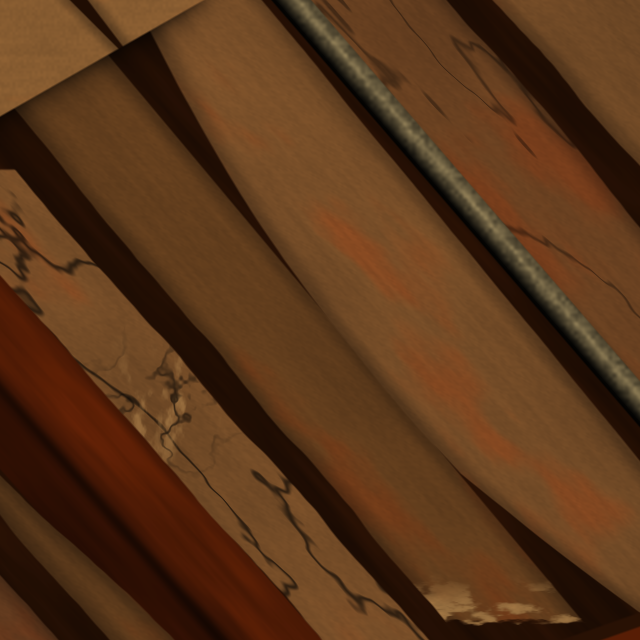
Reproduce this texture procedurally as a WebGL 2 fragment shader.

```glsl
#version 300 es
precision highp float;
// Worn wooden slats lying diagonally over dark gaps, with a metal rod and red beam.
// Slats are bands in a sheared coordinate, layered back to front, and their
// grain, stains, cracks and frayed fibres come from value noise.
uniform vec2 u_resolution;
out vec4 outColor;

#define SHEAR 0.88
#define SOFT 0.0025
#define GRAIN 0.13
#define WOBBLE 0.018
#define ROD_RADIUS 0.031
#define WOOD_LIGHT vec3(0.46, 0.30, 0.155)
#define WOOD_DARK vec3(0.39, 0.245, 0.115)
#define WOOD_PALE vec3(0.53, 0.36, 0.19)
#define GAP vec3(0.12, 0.05, 0.012)
#define RED_BEAM vec3(0.34, 0.115, 0.02)
#define METAL vec3(0.40, 0.35, 0.24)
#define FIBRE vec3(0.64, 0.47, 0.27)

float hash(vec2 p) {
  return fract(sin(dot(p, vec2(127.1, 311.7))) * 43758.5453);
}

float noise(vec2 p) {
  vec2 i = floor(p), f = fract(p);
  f = f * f * (3.0 - 2.0 * f);
  return mix(mix(hash(i), hash(i + vec2(1, 0)), f.x),
             mix(hash(i + vec2(0, 1)), hash(i + vec2(1, 1)), f.x), f.y);
}

float fbm(vec2 p) {
  float sum = 0.0, amp = 0.5;
  for (int i = 0; i < 4; i++) {
    sum += amp * noise(p);
    p = p * 2.03 + 7.1;
    amp *= 0.5;
  }
  return sum;
}

float inside(float d) { return smoothstep(-SOFT, SOFT, d); }

// Thin winding line where the noise crosses its middle value
float crack(vec2 p, float width) {
  return 1.0 - smoothstep(0.0, width, abs(fbm(p) - 0.47));
}

// Wood tint with broad stains, lengthwise streaks and fine speckle; q = (across, along)
vec3 wood(vec3 tint, vec2 q) {
  float stain = fbm(q * vec2(9.0, 5.0)) - 0.47;
  float streak = noise(q * vec2(120.0, 14.0)) - 0.5;
  float speck = noise(q * 230.0) - 0.5;
  vec3 c = tint * (1.0 + GRAIN * (2.0 * stain + 0.5 * streak + 0.5 * speck));
  return c * mix(vec3(1), vec3(1.08, 0.9, 0.8), smoothstep(0.05, 0.25, stain));
}

// Lays one slat between two edges, with its sides darkened
void slat(inout vec3 col, vec2 q, float lo, float hi, vec3 tint) {
  float d = min(q.x - lo, hi - q.x);
  float shade = mix(0.74, 1.0, smoothstep(0.0, 0.04, d));
  col = mix(col, wood(tint, q) * shade, inside(d));
}

void main() {
  vec2 uv = gl_FragCoord.xy / u_resolution;
  float t = 1.0 - uv.y;
  vec2 q = vec2(uv.x - SHEAR * t, t);
  float s = q.x;
  float wob = WOBBLE * (fbm(vec2(t * 8.0, 3.0)) - 0.47);
  float wob2 = WOBBLE * (fbm(vec2(t * 11.0, 9.0)) - 0.47);

  // Dark gaps with a faint brown glow
  vec3 col = GAP * (0.65 + 0.9 * fbm(q * vec2(30.0, 5.0)));

  // Lower left: red beam, shaded recess, thin slat and corner slat
  float beam = inside(min(s + 0.645, -0.376 - s));
  float roundness = smoothstep(-0.56, -0.46, s) * (1.0 - 0.35 * smoothstep(-0.41, -0.376, s));
  vec3 beamCol = mix(vec3(0.17, 0.055, 0.012), RED_BEAM, roundness);
  beamCol *= 0.72 + 0.6 * fbm(q * vec2(32.0, 6.0));
  beamCol *= 1.0 - 0.5 * exp(-pow((s + 0.535) / 0.014, 2.0));
  col = mix(col, beamCol, beam);
  slat(col, q, -0.71 + wob, -0.653 + 0.18 * (t - 0.74) + wob2, WOOD_DARK * 0.92);
  slat(col, q, -1.1, -0.79 + wob, WOOD_DARK * vec3(0.95, 0.9, 1.0));

  // Split slat: cracks along its length and a frayed patch
  float lo = -0.376 + wob2, hi = -0.211 + wob;
  float split = inside(min(s - lo, hi - s)) * inside(t - 0.265);
  vec3 splitCol = wood(WOOD_LIGHT, q);
  splitCol *= 1.0 - 0.6 * crack(q * vec2(13.0, 6.0), 0.04);
  vec2 fray = (uv - vec2(0.255, 0.365)) * mat2(0.7, 0.7, -0.7, 0.7);
  float frayed = exp(-dot(fray * vec2(9.0, 12.0), fray * vec2(9.0, 12.0)));
  float fibres = smoothstep(0.52, 0.78, fbm(uv * vec2(46.0, 24.0)));
  splitCol = mix(splitCol, FIBRE, frayed * fibres * 0.9);
  splitCol *= 1.0 - 0.6 * frayed * crack(uv * 17.0, 0.05);
  col = mix(col, splitCol, split);

  // Two whole slats; the wider one overlaps its neighbour
  vec3 back = col;
  float leftA = -0.125 - 0.035 * t + wob;
  slat(col, q, leftA, 0.097 - 0.042 * t, WOOD_DARK * mix(1.06, 0.95, t));
  float tip = smoothstep(0.90, 0.965, t + 0.02 * fbm(uv * 30.0));
  float ragged = fbm(uv * vec2(25.0, 60.0));
  float onA = inside(min(s - leftA, 0.06 - s));
  col = mix(col, FIBRE * (0.55 + 0.6 * ragged), onA * tip * smoothstep(0.42, 0.6, ragged));
  col = mix(col, back, inside(t - 0.972 - 0.02 * (ragged - 0.5)));
  float leftB = 0.066 + 0.34 * pow(0.66 - t, 2.0) + 0.28 * max(t - 0.74, 0.0);
  slat(col, q, leftB + 0.3 * wob, 0.41 - 0.06 * t + 0.3 * wob2, WOOD_LIGHT * mix(1.04, 0.93, t));

  // Upper right slats, the nearer one stained and cracked
  vec3 stained = WOOD_DARK * vec3(1.04, 1.02, 1.1);
  stained *= 1.0 - 0.35 * crack(q * vec2(14.0, 4.0) + 5.0, 0.03);
  slat(col, q, 0.45, 0.703 - 0.038 * t + wob, stained);
  slat(col, q, 0.773 + wob2, 1.3, WOOD_LIGHT * 0.96);

  // Metal rod: cylinder shading, dull highlight and pits
  float r = (s - 0.455 + 0.017 * t) / ROD_RADIUS;
  float lit = 0.3 + 0.7 * sqrt(max(1.0 - pow(r - 0.22, 2.0), 0.0));
  lit *= smoothstep(-1.2, 0.35, r) * (0.8 + 0.4 * noise(uv * 150.0));
  lit += 0.22 * exp(-pow((r - 0.3) / 0.2, 2.0));
  col = mix(col, METAL * lit, inside((1.0 - abs(r)) * ROD_RADIUS));

  // Cross boards at the upper left, casting a shadow below
  float edge = 0.182 - 0.571 * uv.x - t;
  col *= 1.0 - 0.55 * exp(-max(-edge, 0.0) * 45.0) * (1.0 - smoothstep(0.28, 0.36, uv.x));
  float joint = abs(s - 0.123) - 0.014 + 0.12 * t;
  vec3 board = wood(WOOD_PALE, uv.yx + 2.0) * mix(0.7, 1.0, smoothstep(0.0, 0.03, joint));
  col = mix(col, mix(GAP, board, inside(joint)), inside(edge));

  // Dark rim and red corner at the lower right
  float rim = t + 0.35 * (uv.x - 1.0) - 0.957;
  vec3 rimCol = mix(GAP * 1.3, RED_BEAM, inside(rim - 0.022));
  col = mix(col, rimCol, inside(rim) * smoothstep(0.84, 0.9, uv.x));

  outColor = vec4(col, 1.0);
}
```
